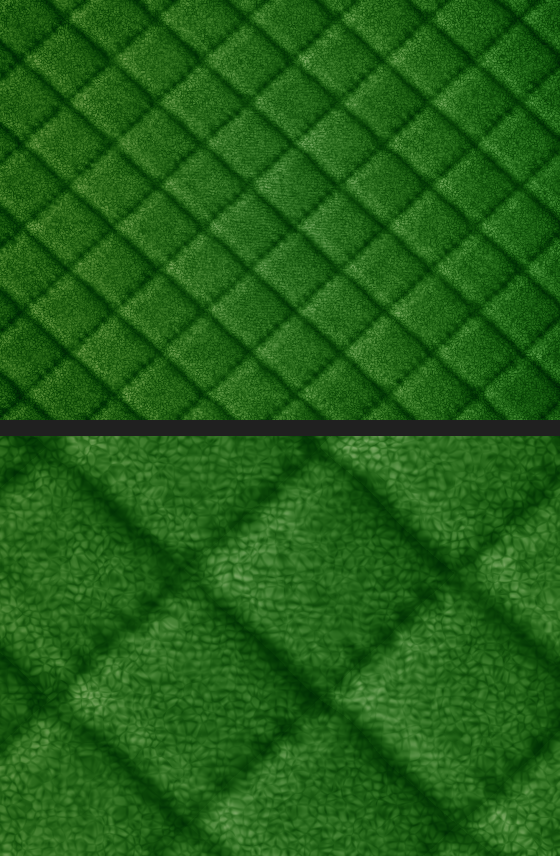
Top, the full canvas; bottom, a detail of the centre.
Give the GLSL for this texture, as a Shadertoy shader.

```glsl
#define DIAMOND vec2(0.2158, 0.199)
#define CROSSING vec2(0.6997, 0.4583)
#define TILT 0.011
#define STITCHES 6.0
#define GRAIN_SCALE 150.0
#define GRAIN_DEPTH 0.30
#define SPECKLE 0.42
#define GROOVE_DEPTH 0.46
#define WOBBLE 0.035
#define TAU 6.2831853

float hash(vec2 p) {
    vec3 q = fract(vec3(p.xyx) * 0.1031);
    q += dot(q, q.yzx + 33.33);
    return fract((q.x + q.y) * q.z);
}

float noise(vec2 p) {
    vec2 i = floor(p), f = fract(p);
    f = f * f * (3.0 - 2.0 * f);
    return mix(mix(hash(i), hash(i + vec2(1, 0)), f.x),
               mix(hash(i + vec2(0, 1)), hash(i + vec2(1, 1)), f.x), f.y);
}

float bell(float x, float width) {
    return exp(-x * x / (width * width));
}

// Leather pebbles: 0 in the creases, 1 on the crowns
float pebbles(vec2 p) {
    vec2 cell = floor(p);
    float nearest = 8.0, second = 8.0;
    for (int y = -1; y <= 1; y++)
    for (int x = -1; x <= 1; x++) {
        vec2 id = cell + vec2(x, y);
        vec2 center = id + vec2(hash(id), hash(id + 71.7));
        float d = length(p - center);
        second = min(second, max(d, nearest));
        nearest = min(nearest, d);
    }
    return smoothstep(0.0, 0.5, second - nearest);
}

// Seam profile: steep lit flank on the right, wide shaded flank on the left
float groove(float side, float width) {
    float core = bell(side, width);
    float flank = bell(side, width * (side < 0.0 ? 3.0 : 1.4));
    return 0.5 * core + 0.5 * flank;
}

// Green leather from deep shade (0) to highlight (1)
vec3 leather(float t) {
    return vec3(0.02, 0.23, 0.02) + t * vec3(0.17, 0.34, 0.05)
         + t * t * vec3(0.16, 0.0, 0.19);
}

void mainImage(out vec4 fragColor, in vec2 fragCoord) {
    vec2 p = fragCoord / iResolution.y;
    vec2 fromCenter = p - 0.5 * iResolution.xy / iResolution.y;

    // Diagonal quilt coordinates, seams at whole numbers
    vec2 q = p - CROSSING;
    q.x += TILT * q.y;
    q /= DIAMOND;
    vec2 quilt = vec2(q.x + q.y, q.x - q.y);
    quilt += WOBBLE * (vec2(noise(p * 32.0), noise(p * 32.0 + 40.0)) - 0.5);
    vec2 side = quilt - round(quilt);

    // Padded surface: seams, lit edges and unevenness between diamonds
    float dash = cos(TAU * STITCHES * (quilt.x + 0.12 * noise(p * 24.0 + 9.0)));
    float plainSeam = groove(side.x, 0.048);
    float stitchedSeam = groove(side.y, 0.042) * (0.82 + 0.16 * dash);
    float seams = 1.0 - (1.0 - plainSeam) * (1.0 - stitchedSeam);
    float lit = bell(side.x - 0.16, 0.10) + bell(side.y - 0.15, 0.10);
    float light = 0.47 + 0.15 * lit - GROOVE_DEPTH * seams;
    light -= 0.06 * (fract(quilt.x) + fract(quilt.y) - 1.0);
    light += 0.06 * (hash(floor(quilt) + 50.0) - 0.5);
    light += 0.12 * (noise(p * 18.0) - 0.5);

    // Irregular puckers pulled across the stitched seams
    float pucker = dash * bell(abs(side.y) - 0.07, 0.045);
    light -= 0.09 * pucker * (0.4 + 1.2 * noise(p * 40.0));
    float wrinkle = noise(vec2(quilt.x * 22.0, quilt.y * 7.0)) - 0.5;
    light += 0.16 * wrinkle * bell(side.y, 0.2);

    // Grain, turning into fine woven rows near the middle
    float middle = bell(length(fromCenter * vec2(1.0, 0.8)), 0.32);
    vec2 g = p * GRAIN_SCALE;
    g += 0.8 * vec2(noise(g * 0.5), noise(g * 0.5 + 30.0));
    float grain = pebbles(g) - 0.55;
    float patchy = 0.6 + 0.8 * noise(g * 0.22);
    float rows = sin(TAU * (g.y + 0.04 * g.x));
    float exposed = clamp(0.45 + light, 0.3, 1.2);
    light += exposed * GRAIN_DEPTH * grain * patchy * (1.0 - 0.35 * middle);
    light += exposed * 0.09 * middle * rows;
    light += exposed * SPECKLE * (noise(g * 1.7 + 13.0) - 0.5);

    // Broad lighting: pale middle, dim corners, olive left side
    light += 0.07 * middle - 0.18 * smoothstep(0.45, 0.9, length(fromCenter));
    vec3 color = leather(clamp(light, -0.35, 1.3));
    float tint = clamp(light, 0.0, 1.0);
    color.r += 0.035 * tint * smoothstep(0.1, -0.6, fromCenter.x);
    color.r -= 0.035 * tint * smoothstep(0.2, 0.65, fromCenter.x);
    color.b += 0.03 * tint * (middle - 0.3);
    fragColor = vec4(clamp(color, 0.0, 1.0), 1.0);
}
```
